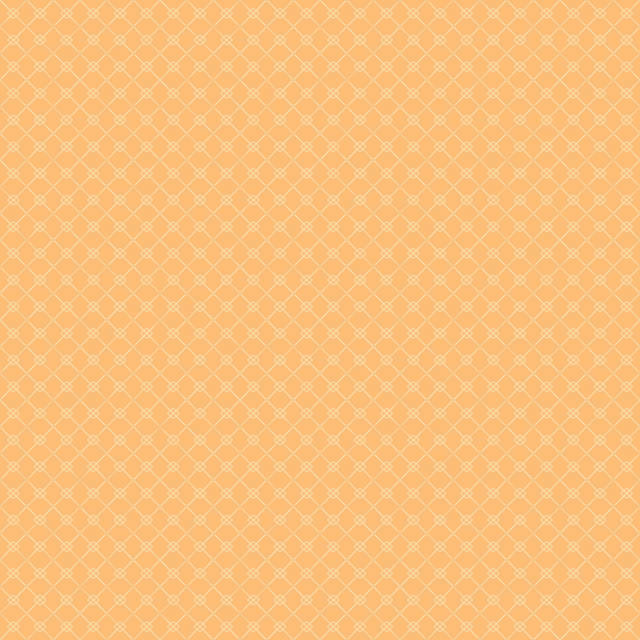
This pattern is drawn by a Shadertoy shader. Its source:

```glsl
// A fine cream trellis on apricot: diagonal threads cross at cell corners and
// meet in small looped knots at cell centres. Distance functions draw one cell,
// fract repeats it 24 x 24, and wrapping gradient noise adds faint uneven tone.

const float REPEATS = 24.0;
const float THREAD_HALF_WIDTH = 0.023;
const float KNOT_HALF_WIDTH = 0.019;

const vec3 GROUND = vec3(1.00, 0.74, 0.45);
const vec3 GROUND_DULL = vec3(0.96, 0.74, 0.49);
const vec3 THREAD = vec3(1.00, 0.83, 0.58);
const vec3 THREAD_PALE = vec3(0.99, 0.87, 0.66);
const vec3 SPECK = vec3(0.90, 0.65, 0.40);

// Unit gradient for a lattice point, wrapped to the given period.
vec2 latticeGradient(vec2 cell, float period) {
    cell = mod(cell, period);
    float h = fract(sin(dot(cell, vec2(127.1, 311.7))) * 4375.85);
    float angle = 6.28318 * h;
    return vec2(cos(angle), sin(angle));
}

// Gradient noise that tiles over the period; roughly -0.7 to 0.7.
float gradientNoise(vec2 p, float period) {
    vec2 i = floor(p);
    vec2 f = p - i;
    vec2 u = f * f * f * (f * (f * 6.0 - 15.0) + 10.0);
    vec2 e = vec2(1.0, 0.0);
    float a = dot(latticeGradient(i, period), f);
    float b = dot(latticeGradient(i + e.xy, period), f - e.xy);
    float c = dot(latticeGradient(i + e.yx, period), f - e.yx);
    float d = dot(latticeGradient(i + e.xx, period), f - e.xx);
    return mix(mix(a, b, u.x), mix(c, d, u.x), u.y);
}

// Antialiased coverage of everything nearer than the radius.
float coverage(float dist, float radius, float aa) {
    return clamp((radius - dist) / aa + 0.5, 0.0, 1.0);
}

// Distance to both diagonals of the cell.
float trellisDistance(vec2 p) {
    vec2 q = abs(p);
    return abs(q.x - q.y) * 0.7071;
}

// Distance to the outlines of two side diamonds and two upright loops.
float knotDistance(vec2 p) {
    vec2 q = abs(p);
    float diamond = abs(abs(q.x - 0.11) + q.y - 0.11) * 0.7071;
    float loop = abs(length(q - vec2(0.0, 0.10)) - 0.075);
    return min(diamond, loop);
}

void mainImage(out vec4 fragColor, in vec2 fragCoord) {
    vec2 uv = fragCoord / iResolution.xy;
    vec2 p = fract(uv * REPEATS) - 0.5;
    float aa = REPEATS / min(iResolution.x, iResolution.y);

    // Uneven tone of ground and threads
    float mottling = gradientNoise(uv * 72.0, 72.0);
    float wear = gradientNoise(uv * 40.0 + 0.37, 40.0);

    // Ground, duller beside the threads
    float trellis = trellisDistance(p);
    float knot = knotDistance(p);
    float halo = 1.0 - smoothstep(0.02, 0.15, min(trellis, knot));
    float dullness = clamp(0.22 + 0.5 * halo + 0.5 * mottling, 0.0, 1.0);
    vec3 color = mix(GROUND, GROUND_DULL, dullness);

    // Threads and knots
    float threadMask = coverage(trellis, THREAD_HALF_WIDTH, aa);
    float knotMask = coverage(knot, KNOT_HALF_WIDTH, aa);
    vec3 threadColor = mix(THREAD, THREAD_PALE, clamp(0.6 + wear, 0.0, 1.0));
    color = mix(color, threadColor, threadMask * clamp(0.9 + 0.5 * wear, 0.0, 1.0));
    color = mix(color, THREAD_PALE, 0.9 * knotMask);

    // Dark specks at the thread crossings and inside the knots
    float crossing = length(abs(p) - 0.5);
    float eyes = length(abs(p) - vec2(0.045, 0.06));
    color = mix(color, SPECK, 0.6 * coverage(crossing, 0.026, aa));
    color = mix(color, SPECK, 0.5 * coverage(eyes, 0.02, aa));

    fragColor = vec4(color, 1.0);
}
```
